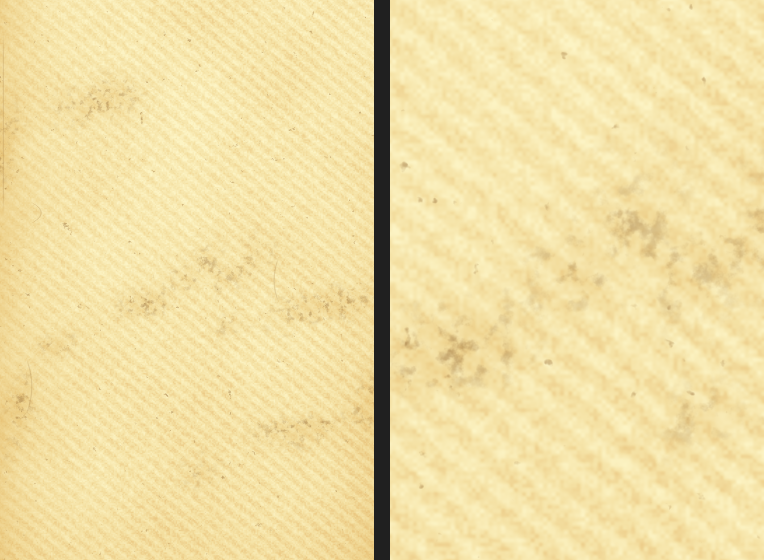
Left, the full canvas; right, a detail of the centre.
Give the GLSL for this pattern, as a WebGL 2 fragment shader.

```glsl
#version 300 es
precision highp float;
// Aged cream paper printed with soft diagonal stripes running down to the right.
// A periodic stripe profile sets the tone; layered value noise adds grain and
// mottling, and looped soft ellipses and hairlines add stains and creases.
uniform vec2 u_resolution;
out vec4 fragColor;

const float STRIPES_ACROSS = 22.0;
const float STRIPES_DOWN = 40.0;

const vec3 TAN = vec3(0.92, 0.78, 0.51);
const vec3 BUTTER = vec3(0.96, 0.885, 0.645);
const vec3 CREAM = vec3(0.985, 0.945, 0.75);
const vec3 OCHRE = vec3(0.88, 0.70, 0.36);
const vec3 UMBER = vec3(0.62, 0.46, 0.25);

// Stains: centre xy and radii, in fractions of the canvas
const int STAIN_COUNT = 11;
const vec4 STAINS[STAIN_COUNT] = vec4[](
  vec4(0.27, 0.82, 0.13, 0.045), vec4(0.57, 0.52, 0.17, 0.050),
  vec4(0.87, 0.45, 0.17, 0.045), vec4(0.14, 0.38, 0.07, 0.025),
  vec4(0.82, 0.24, 0.16, 0.040), vec4(1.00, 0.28, 0.07, 0.060),
  vec4(0.40, 0.46, 0.10, 0.035), vec4(0.57, 0.41, 0.10, 0.025),
  vec4(0.05, 0.26, 0.05, 0.080), vec4(0.00, 0.73, 0.07, 0.070),
  vec4(0.57, 0.17, 0.08, 0.035));

// Creases: centre xy, half length, sideways bend
const int CREASE_COUNT = 4;
const vec4 CREASES[CREASE_COUNT] = vec4[](
  vec4(0.745, 0.50, 0.040, 0.012), vec4(0.070, 0.31, 0.050, -0.015),
  vec4(0.080, 0.62, 0.020, -0.030), vec4(0.009, 0.78, 0.170, 0.0));

float hash(vec2 cell) {
  vec3 h = fract(cell.xyx * vec3(0.1031, 0.1030, 0.0973));
  h += dot(h, h.yzx + 33.33);
  return fract((h.x + h.y) * h.z);
}

float noise(vec2 p) {
  vec2 cell = floor(p), f = fract(p);
  f = f * f * (3.0 - 2.0 * f);
  float low = mix(hash(cell), hash(cell + vec2(1, 0)), f.x);
  float high = mix(hash(cell + vec2(0, 1)), hash(cell + vec2(1, 1)), f.x);
  return mix(low, high, f.y);
}

float fbm(vec2 p) {
  float sum = 0.0, weight = 0.5;
  for (int i = 0; i < 4; i++) {
    sum += weight * noise(p);
    p = mat2(1.6, 1.2, -1.2, 1.6) * p + 17.3;
    weight *= 0.5;
  }
  return sum / 0.9375;
}

// 1 on the light stripe, 0 on the dark one
float stripe(float phase, float halfWidth, float softness) {
  float d = abs(fract(phase) - 0.5);
  return 1.0 - smoothstep(halfWidth - softness, halfWidth + softness, d);
}

float stainMask(vec2 uv) {
  float mask = 0.0;
  for (int i = 0; i < STAIN_COUNT; i++) {
    vec2 d = (uv - STAINS[i].xy) / STAINS[i].zw;
    d.y -= 0.5 * d.x;
    mask = max(mask, exp(-1.6 * dot(d, d)));
  }
  return mask;
}

float creaseMask(vec2 uv, float aspect, float width) {
  float mask = 0.0;
  for (int i = 0; i < CREASE_COUNT; i++) {
    float along = (uv.y - CREASES[i].y) / CREASES[i].z;
    float bend = CREASES[i].w * (1.0 - along * along);
    float d = abs(uv.x - CREASES[i].x + bend) * aspect;
    float ends = 1.0 - smoothstep(0.7, 1.0, abs(along));
    mask = max(mask, ends * (1.0 - smoothstep(0.0, width, d)));
  }
  return mask;
}

void main() {
  vec2 uv = gl_FragCoord.xy / u_resolution;
  float aspect = u_resolution.x / u_resolution.y;
  vec2 p = vec2(uv.x * aspect, uv.y);

  // Stripes with slightly ragged printed edges
  float phase = uv.x * STRIPES_ACROSS + uv.y * STRIPES_DOWN;
  phase += 0.12 * (noise(p * 170.0) - 0.5);
  float light = stripe(phase, 0.23, 0.13);
  float fade = mix(0.65, 1.1, fbm(p * 5.0 + 40.0));

  // Paper tone: stripe, broad mottling and fine grain
  float mottle = fbm(p * 6.0) - 0.5;
  float grain = 0.42 * (noise(p * 400.0) - 0.5) + 0.26 * (noise(p * 190.0 + 9.0) - 0.5);
  float tone = 0.58 + 0.34 * fade * (light - 0.43) + 0.45 * mottle + grain;
  tone += 0.10 * smoothstep(0.25, 0.75, uv.y);
  vec3 color = tone < 0.5 ? mix(TAN, BUTTER, max(2.0 * tone, -0.3))
                          : mix(BUTTER, CREAM, min(2.0 * tone - 1.0, 1.2));

  // Ochre ageing towards the sides and the foot
  float side = exp(-uv.x * 11.0) + 0.6 * exp((uv.x - 1.0) * 16.0) * (1.2 - uv.y);
  float age = side + 0.3 * exp(-uv.y * 9.0);
  color = mix(color, OCHRE, clamp(0.38 * age * (0.4 + fbm(p * 8.0 + 5.0)), 0.0, 0.5));

  // Stains: a faint wash broken up by dark flecks
  float stain = stainMask(uv) * smoothstep(0.25, 0.65, fbm(p * 22.0));
  float flecks = smoothstep(0.50, 0.85, fbm(p * 130.0 + 3.0));
  color = mix(color, OCHRE, 0.24 * stain);
  color = mix(color, UMBER, 0.55 * stain * flecks);

  // Stray specks and creases
  float specks = smoothstep(0.78, 0.92, fbm(p * 95.0 + 70.0));
  color = mix(color, UMBER, 0.5 * specks);
  color = mix(color, UMBER, 0.22 * creaseMask(uv, aspect, 0.0022));

  fragColor = vec4(clamp(color, 0.0, 1.0), 1.0);
}
```
